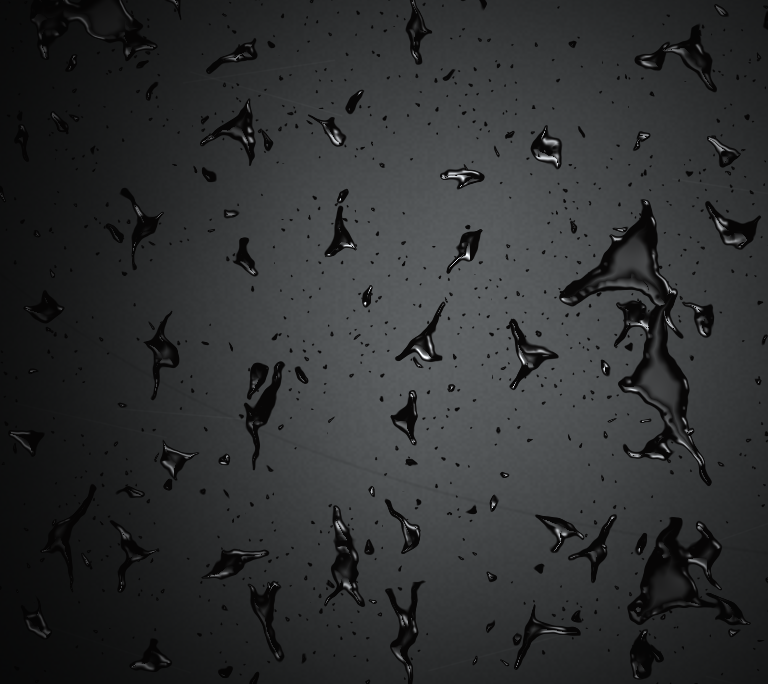
Reproduce this texture procedurally as a Shadertoy shader.

```glsl
// Spilled water on a dark, softly lit slate: branching puddles, teardrops and specks.
// Puddles are tapered arms joined by a smooth minimum and bent by noise; the distance
// to their rim drives the dark edge, the grey sheen and the sharp white glints.

const vec2  LAMP_POS     = vec2(0.64, 0.53);   // centre of the pool of light
const vec3  LAMP_SPREAD  = vec3(0.44, 0.57, 0.53); // left, right, vertical
const float LAMP_POWER   = 0.366;
const float AMBIENT      = 0.016;
const vec3  SLATE_TINT   = vec3(0.965, 1.0, 1.02);
const vec3  WATER_DARK   = vec3(0.030, 0.026, 0.026);
const vec3  GLINT_COLOR  = vec3(0.90, 0.92, 0.94);
const vec2  GLINT_DIR    = vec2(0.5, 0.866);
const float PUDDLE_CELL  = 0.142;
const float PUDDLE_SHARE = 0.80;
const float POOL_CELL    = 0.27;
const float POOL_SHARE   = 0.85;
const float DROP_CELL    = 0.052;
const float SPECK_CELL   = 0.019;
const float BEND         = 0.026;
const float LOBES        = 0.012;
const float RAGGED       = 0.004;

float hash(vec2 p) {
    return fract(sin(dot(p, vec2(127.1, 311.7))) * 43758.5453);
}

float noise(vec2 p) {
    vec2 i = floor(p), f = fract(p);
    f = f * f * (3.0 - 2.0 * f);
    return mix(mix(hash(i), hash(i + vec2(1, 0)), f.x),
               mix(hash(i + vec2(0, 1)), hash(i + vec2(1, 1)), f.x), f.y);
}

vec2 noise2(vec2 p) {
    return vec2(noise(p), noise(p + 40.0)) - 0.5;
}

float smin(float a, float b, float k) {
    float h = max(k - abs(a - b), 0.0) / k;
    return min(a, b) - h * h * k * 0.25;
}

// Line from a to b whose radius changes from ra to rb
float taper(vec2 p, vec2 a, vec2 b, float ra, float rb) {
    vec2 pa = p - a, ba = b - a;
    float h = clamp(dot(pa, ba) / dot(ba, ba), 0.0, 1.0);
    return length(pa - ba * h) - mix(ra, rb, h);
}

// Large pools gather at the right side and the upper left corner
float poolZone(vec2 c) {
    return max(smoothstep(0.68, 0.86, c.x), step(0.75, c.y) * step(c.x, 0.27));
}

// Three-armed puddles, one per cell at most
float puddleLayer(vec2 p, float cell, float body, float reach, float share, bool zoned, float seed) {
    float d = 1.0;
    for (int n = 0; n < 9; n++) {
        vec2 id = floor(p / cell) + vec2(n % 3 - 1, n / 3 - 1);
        vec2 key = id + seed;
        vec2 c = (id + 0.2 + 0.6 * vec2(hash(key), hash(key + 3.7))) * cell;
        if (hash(key + 7.3) > share * (zoned ? poolZone(c) : 1.0)) continue;
        float spin = 6.283 * hash(key + 11.9), size = mix(0.55, 1.15, hash(key + 17.1));
        float shape = 1.0;
        for (int k = 0; k < 3; k++) {
            float r = hash(key + 23.3 + 5.1 * float(k)), s = fract(r * 17.0);
            float a = spin + 2.1 * float(k) + 1.7 * (r - 0.5);
            vec2 tip = c + vec2(0.8 * cos(a), 1.1 * sin(a)) * cell * reach * size * mix(0.25, 1.0, s);
            shape = smin(shape, taper(p, c, tip, body * cell * size,
                         body * cell * mix(0.12, 0.75, fract(r * 41.0))), 0.13 * cell);
        }
        d = min(d, shape);
    }
    return d;
}

// Small teardrops
float dropLayer(vec2 p, float cell, float small, float large, float share, float seed) {
    float d = 1.0;
    for (int n = 0; n < 9; n++) {
        vec2 id = floor(p / cell) + vec2(n % 3 - 1, n / 3 - 1);
        vec2 key = id + seed;
        if (hash(key) > share) continue;
        float u = hash(key + 4.1), r = mix(small, large, u * u * u);
        vec2 c = (id + vec2(hash(key + 8.3), hash(key + 12.7))) * cell;
        float a = 1.57 + 2.6 * (hash(key + 19.1) - 0.5);
        d = min(d, taper(p, c, c + 1.6 * r * vec2(cos(a), sin(a)), r, 0.5 * r));
    }
    return d;
}

// Signed distance to all water, negative inside
float water(vec2 p) {
    vec2 q = p + BEND * noise2(p * 19.0) + LOBES * noise2(p * 43.0) + RAGGED * noise2(p * 105.0);
    float d = puddleLayer(q, PUDDLE_CELL, 0.064, 0.54, PUDDLE_SHARE, false, 31.0);
    d = smin(d, puddleLayer(q, POOL_CELL, 0.075, 0.66, POOL_SHARE, true, 57.0), 0.014);
    d = min(d, dropLayer(q, DROP_CELL, 0.0022, 0.0095, 0.42, 83.0));
    float cluster = 0.05 + 0.6 * smoothstep(0.25, 0.9, noise(floor(p / 0.04) * 0.5));
    return min(d, dropLayer(p, SPECK_CELL, 0.0008, 0.0024, cluster, 109.0));
}

void mainImage(out vec4 fragColor, in vec2 fragCoord) {
    vec2 p = fragCoord / iResolution.y;
    float px = 1.0 / iResolution.y;

    // Lit slate with mottling, grain and faint scratches
    vec2 q = p - LAMP_POS;
    q /= vec2(q.x < 0.0 ? LAMP_SPREAD.x : LAMP_SPREAD.y, LAMP_SPREAD.z);
    float light = AMBIENT + LAMP_POWER * exp(-dot(q, q));
    float slate = light * (0.96 + 0.06 * noise(p * 7.0) + 0.07 * (noise(p * 260.0) - 0.5));
    float arc = abs(p.y - 0.12 - 0.48 * exp(-1.7 * p.x));
    slate *= 1.0 - 0.08 * smoothstep(0.004, 0.0, arc);
    for (int i = 0; i < 9; i++) {
        vec2 k = vec2(float(i), 5.0);
        vec2 a = vec2(1.1 * hash(k), hash(k + 2.3));
        vec2 b = a + vec2(0.22, 0.16 * (hash(k + 6.1) - 0.5));
        slate *= 1.0 + 0.10 * smoothstep(1.5 * px, 0.0, taper(p, a, b, 0.0, 0.0));
    }
    vec3 color = slate * SLATE_TINT;

    // Water: black rim, grey sheen in the deep parts, glints on slopes facing the lamp
    float d = water(p);
    if (d < px) {
        float e = 0.0015;
        vec2 slope = vec2(water(p + vec2(e, 0)) - d, water(p + vec2(0, e)) - d);
        slope /= max(length(slope), 1e-5);
        float depth = -d, facing = dot(slope, GLINT_DIR);
        float ripple = noise(p * 26.0 + 9.0);
        float sheen = smoothstep(0.008, 0.020, depth + 0.008 * (ripple - 0.5)) * (0.55 + 0.55 * ripple);
        float streak = smoothstep(0.003, 0.006, depth) * smoothstep(0.015, 0.006, depth)
                     * smoothstep(0.35, 0.95, -facing) * 1.15;
        float line = (depth - 0.0040) / 0.0017;
        float glint = exp(-line * line) * smoothstep(0.40, 0.85, abs(facing))
                    * smoothstep(0.38, 0.72, noise(p * 55.0 + 3.0));
        vec3 wet = WATER_DARK * (0.5 + 1.5 * light) + light * max(sheen, streak) * SLATE_TINT;
        wet += GLINT_COLOR * glint * (0.12 + 2.3 * light);
        color = mix(color, wet, smoothstep(px, -0.6 * px, d));
    }
    fragColor = vec4(color, 1.0);
}
```
